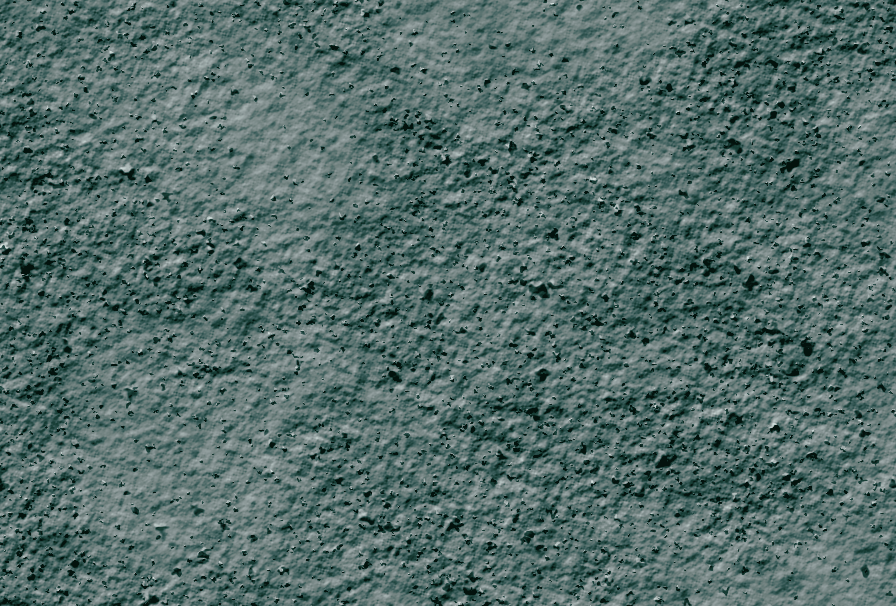
Give the GLSL for this texture, as a WebGL 2 fragment shader.

```glsl
#version 300 es
precision highp float;
// Rough grey-green stone: mottled ground, embossed grain and scattered pitted grit.
uniform vec2 u_resolution;
out vec4 fragColor;

const vec2 LIGHT_DIR = vec2(-0.42, 0.91);
const mat2 TURN = mat2(0.8, 0.6, -0.6, 0.8);

float hash(vec2 p) {
  vec3 q = fract(vec3(p.xyx) * 0.1031);
  q += dot(q, q.yzx + 33.33);
  return fract((q.x + q.y) * q.z);
}

vec2 hash2(vec2 p) {
  return vec2(hash(p + 17.3), hash(p + 71.9));
}

float noise(vec2 p) {
  vec2 cell = floor(p);
  vec2 f = fract(p);
  f = f * f * (3.0 - 2.0 * f);
  float low = mix(hash(cell), hash(cell + vec2(1, 0)), f.x);
  float high = mix(hash(cell + vec2(0, 1)), hash(cell + vec2(1, 1)), f.x);
  return mix(low, high, f.y);
}

float fbm(vec2 p) {
  float sum = 0.0, weight = 0.53;
  for (int i = 0; i < 4; i++) {
    sum += weight * noise(p);
    p = TURN * p * 2.03 + 11.7;
    weight *= 0.5;
  }
  return sum;
}

// Coarseness of the surface, strongest along the left side.
float roughness(vec2 p) {
  float left = 1.0 - smoothstep(0.15, 0.65, p.x);
  float right = smoothstep(0.85, 1.25, p.x);
  return smoothstep(0.3, 0.75, fbm(p * 4.0 + 5.0) + 0.16 * left + 0.05 * right);
}

// Height differences toward the light, summed over several grain sizes.
float emboss(vec2 p) {
  float sum = 0.0, cells = 38.0;
  vec4 weights = vec4(0.17, 0.27, 0.27, 0.16);
  mat2 turn = TURN;
  for (int i = 0; i < 4; i++) {
    vec2 q = turn * p * cells + float(i) * 23.1;
    vec2 toLight = turn * LIGHT_DIR * 0.55;
    sum += weights[i] * (noise(q) - noise(q + toLight));
    turn = turn * TURN;
    cells *= 2.0;
  }
  return sum;
}

// Ragged grains: a dark hollow with a small bright cap on the lit side.
float grit(vec2 p, float cells, float density) {
  vec2 q = p * cells;
  vec2 ragged = vec2(noise(q * 4.0), noise(q * 4.0 + 40.0)) - 0.5;
  float shade = 0.0, glint = 0.0;
  for (int y = -1; y <= 1; y++) {
    for (int x = -1; x <= 1; x++) {
      vec2 cell = floor(q) + vec2(x, y);
      vec2 centre = cell + hash2(cell + cells);
      float chance = density * mix(0.35, 1.5, roughness(centre / cells));
      float present = step(hash(cell + cells * 3.0), chance);
      float size = hash(cell + cells * 5.0);
      float radius = mix(0.12, 0.3, size * size);
      vec2 d = q - centre + ragged * radius * 1.8;
      float hollow = 1.0 - smoothstep(0.5, 1.2, length(d * vec2(0.8, 1.15)) / radius);
      vec2 capOffset = d - LIGHT_DIR * radius * 1.2;
      float cap = 1.0 - smoothstep(0.3, 0.9, length(capOffset) / radius);
      shade = max(shade, present * hollow);
      glint = max(glint, present * cap * hash(cell + 9.0));
    }
  }
  return 0.25 * glint * (1.0 - shade) - 0.36 * shade;
}

vec3 stoneColour(float tone) {
  vec3 colour = mix(vec3(0.01, 0.07, 0.05), vec3(0.09, 0.24, 0.21), smoothstep(0.07, 0.24, tone));
  colour = mix(colour, vec3(0.21, 0.35, 0.34), clamp((tone - 0.24) / 0.11, 0.0, 1.0));
  colour = mix(colour, vec3(0.32, 0.43, 0.42), clamp((tone - 0.35) / 0.08, 0.0, 1.0));
  colour = mix(colour, vec3(0.43, 0.50, 0.49), clamp((tone - 0.43) / 0.07, 0.0, 1.0));
  colour = mix(colour, vec3(0.54, 0.59, 0.59), clamp((tone - 0.50) / 0.09, 0.0, 1.0));
  return mix(colour, vec3(0.82, 0.87, 0.86), clamp((tone - 0.59) / 0.28, 0.0, 1.0));
}

void main() {
  vec2 p = gl_FragCoord.xy / u_resolution.y;
  float rough = roughness(p);

  // Broad mottling
  float tone = 0.467 + 0.09 * (0.5 - rough) + 0.16 * (fbm(p * 10.0) - 0.5);

  // Grain, with shadows deeper than highlights
  float relief = emboss(p) * mix(0.65, 1.25, rough);
  tone += relief * (relief < 0.0 ? 1.3 : 0.85);

  // Grit from sparse large pits down to dense small ones
  tone += grit(p, 24.0, 0.10);
  tone += grit(p, 43.0, 0.20);
  tone += grit(p, 75.0, 0.28);

  fragColor = vec4(stoneColour(tone), 1.0);
}
```
